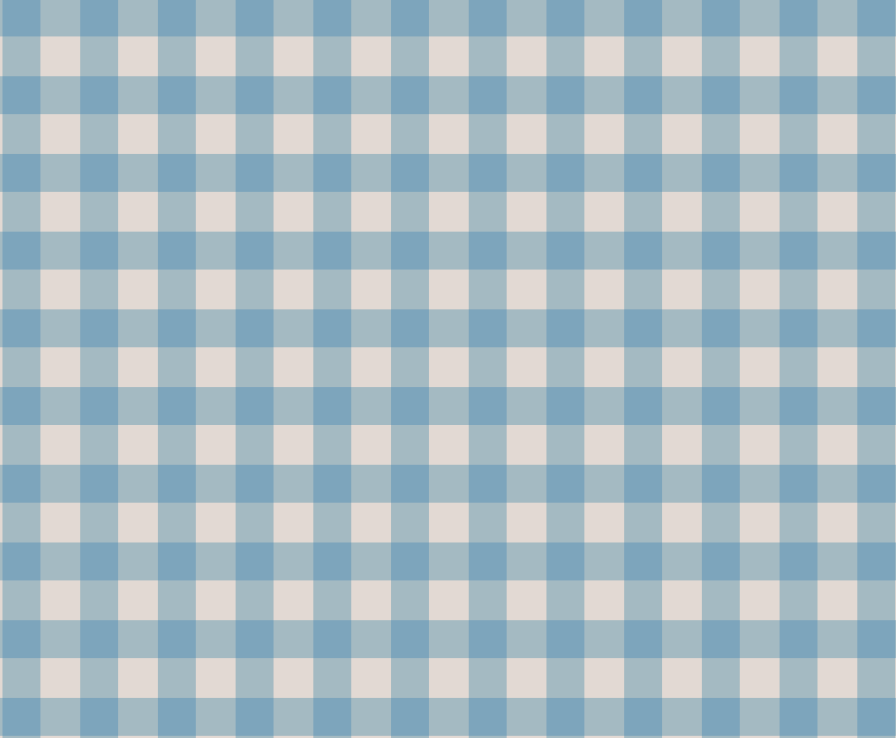
A Shadertoy shader for this pattern:

```glsl
// Gingham check: translucent blue bands run down and across a pale ground.
// Each axis gives the coverage of one repeating band; the two coverages
// blend pale ground, single bands and the darker squares where they cross.

const float REPEATS_DOWN = 9.497;             // checks per canvas height
const float BAND_WIDTH = 0.488;               // share of one repeat
const vec2 BAND_CENTER = vec2(0.276, 0.225);  // from the upper left corner

const vec3 GROUND = vec3(0.886, 0.851, 0.827);
const vec3 SINGLE_BAND = vec3(0.645, 0.729, 0.760);
const vec3 CROSSED_BANDS = vec3(0.490, 0.647, 0.738);

// Smooth-edged coverage of a band repeating once per unit.
float bandCoverage(float position, float center, float width, float pixel) {
    float offset = abs(fract(position - center + 0.5) - 0.5);
    return clamp((0.5 * width - offset) / pixel + 0.5, 0.0, 1.0);
}

// Blend the three tones from the coverage on both axes.
vec3 weave(float down, float across) {
    vec3 besideBand = mix(GROUND, SINGLE_BAND, across);
    vec3 onBand = mix(SINGLE_BAND, CROSSED_BANDS, across);
    return mix(besideBand, onBand, down);
}

void mainImage(out vec4 fragColor, in vec2 fragCoord) {
    // Square cells, measured from the upper left corner.
    float pixel = REPEATS_DOWN / iResolution.y;
    vec2 cell = vec2(fragCoord.x, iResolution.y - fragCoord.y) * pixel;

    float down = bandCoverage(cell.x, BAND_CENTER.x, BAND_WIDTH, pixel);
    float across = bandCoverage(cell.y, BAND_CENTER.y, BAND_WIDTH, pixel);

    fragColor = vec4(weave(down, across), 1.0);
}
```
